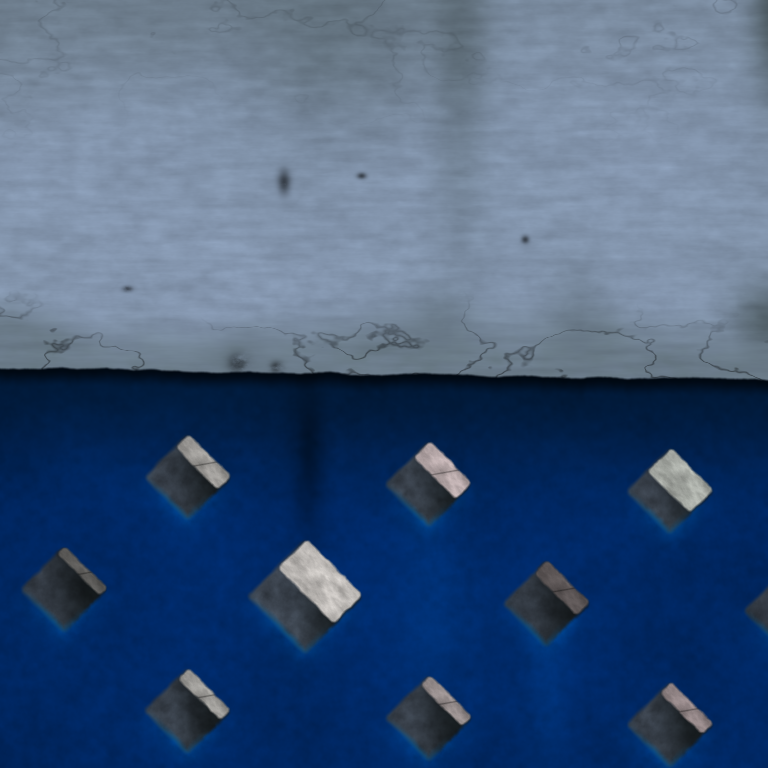
Reproduce this texture procedurally as a WebGL 2 fragment shader.

```glsl
#version 300 es
precision highp float;
// A weathered plaster wall above a blue panel pierced by diamond holes.
// Layered value noise stains the plaster; a staggered lattice loop cuts the
// holes, each with a shaded inside, a cyan lower rim and a pale upper ledge.
uniform vec2 u_resolution;
out vec4 fragColor;

// Ledge depth (relative to hole size) and brightness, four holes per row
const float LEDGE_DEPTH[16] = float[16](
    0.30, 0.37, 0.53, 0.40,  0.17, 0.50, 0.30, 0.20,
    0.24, 0.23, 0.25, 0.30,  0.30, 0.50, 0.30, 0.30);
const float LEDGE_LIGHT[16] = float[16](
    0.85, 0.95, 0.94, 0.80,  0.50, 1.05, 0.48, 0.40,
    0.85, 0.78, 0.75, 0.70,  0.90, 1.00, 0.70, 0.70);

float hash(vec2 p) {
    return fract(sin(dot(p, vec2(127.1, 311.7))) * 43758.5453);
}

float noise(vec2 p) {
    vec2 cell = floor(p), f = fract(p);
    f = f * f * (3.0 - 2.0 * f);
    return mix(mix(hash(cell), hash(cell + vec2(1, 0)), f.x),
               mix(hash(cell + vec2(0, 1)), hash(cell + vec2(1, 1)), f.x), f.y);
}

float fbm(vec2 p) {
    float sum = 0.0, amp = 0.5;
    for (int i = 0; i < 5; i++) {
        sum += amp * noise(p);
        p = mat2(1.6, 1.2, -1.2, 1.6) * p + 3.7;
        amp *= 0.5;
    }
    return sum;
}

// Soft elliptical spot, 1 at the centre
float blob(vec2 p, vec2 centre, vec2 size) {
    vec2 d = (p - centre) / size;
    return exp(-dot(d, d));
}

float boxDist(vec2 p, vec2 halfSize, float corner) {
    vec2 d = abs(p) - halfSize + corner;
    return length(max(d, 0.0)) + min(max(d.x, d.y), 0.0) - corner;
}

float fill(float dist, float soft) {
    return 1.0 - smoothstep(-soft, soft, dist);
}

vec3 plaster(vec2 p, float height) {
    float cloud = fbm(p * 6.0), grain = fbm(p * vec2(45.0, 75.0));
    float scratch = fbm(vec2(p.x * 14.0 + p.y * 5.0, p.y * 120.0));
    vec3 col = mix(vec3(0.50, 0.57, 0.66), vec3(0.53, 0.60, 0.70), cloud);
    // Grey weathering from the top and vertical runs
    float top = smoothstep(0.78, 1.02, p.y + 0.12 * (cloud - 0.5));
    col = mix(col, vec3(0.40, 0.46, 0.51), top * mix(0.75, 0.35, smoothstep(0.6, 0.68, p.x)));
    float stain = 0.5 * blob(p, vec2(0.60, 0.92), vec2(0.035, 0.22))
                + 0.35 * blob(p, vec2(0.42, 0.95), vec2(0.12, 0.15))
                + 0.8 * blob(p, vec2(1.01, 0.98), vec2(0.03, 0.13))
                + 0.9 * blob(p, vec2(1.00, 0.59), vec2(0.045, 0.05))
                + 0.4 * blob(p, vec2(0.57, 0.59), vec2(0.04, 0.04))
                + 0.4 * blob(p, vec2(0.75, 0.59), vec2(0.04, 0.06));
    col = mix(col, vec3(0.25, 0.30, 0.31), clamp(stain * (0.3 + cloud), 0.0, 0.85));
    // Mossy crust and cracks near the lower edge
    float crust = 1.0 - smoothstep(0.015, 0.10, height + 0.09 * (cloud - 0.5));
    col = mix(col, vec3(0.36, 0.42, 0.45), crust * (0.35 + 0.6 * grain));
    float vein = abs(fbm(p * vec2(9.0, 15.0) + 4.0) - 0.48);
    col *= 1.0 - 0.4 * fill(vein - 0.008, 0.012) * (crust + 0.3 * top);
    // Fine grain, scratches and isolated chips
    col *= 0.86 + 0.15 * grain + 0.14 * scratch;
    float pits = blob(p, vec2(0.370, 0.763), vec2(0.008, 0.016))
               + blob(p, vec2(0.471, 0.771), vec2(0.006, 0.004))
               + blob(p, vec2(0.684, 0.688), vec2(0.005, 0.005))
               + blob(p, vec2(0.166, 0.624), vec2(0.007, 0.004))
               + blob(p, vec2(0.310, 0.527), vec2(0.012, 0.012))
               + blob(p, vec2(0.360, 0.522), vec2(0.008, 0.007));
    return col * (1.0 - 0.55 * min(pits, 1.0) * smoothstep(0.2, 0.6, grain + 0.1));
}

vec3 bluePanel(vec2 p, float depth) {
    float cloud = fbm(p * 8.0), grain = fbm(p * 90.0);
    vec3 col = mix(vec3(0.005, 0.10, 0.22), vec3(0.0, 0.155, 0.39), smoothstep(0.0, 0.20, depth));
    float streak = blob(p, vec2(0.57, 0.20), vec2(0.05, 0.16)) + blob(p, vec2(0.71, 0.06), vec2(0.03, 0.12));
    col += vec3(0.0, 0.05, 0.09) * streak * cloud;
    col *= 1.0 - 0.5 * blob(p, vec2(0.402, 0.41), vec2(0.018, 0.10)) * (0.4 + cloud);
    col *= 0.75 + 0.3 * cloud + 0.22 * grain;
    return col * mix(0.3, 1.0, smoothstep(0.0, 0.025, depth));
}

// Draws one hole; local axes run down-right (x) and up-right (y)
vec3 cutHole(vec3 col, vec2 p, vec2 centre, float size, float depth, float light, float soft) {
    vec2 d = p - centre;
    vec2 q = vec2(d.x - d.y, d.x + d.y) * 0.7071;
    float grain = fbm(p * 75.0), wobble = 0.004 * (grain - 0.5);
    float hole = boxDist(q, vec2(size), 0.006) + wobble;
    // Worn cyan paint outside the lower left sides
    float lower = smoothstep(0.012, -0.045, d.y);
    col += vec3(0.0, 0.15, 0.22) * lower * exp(-max(hole, 0.0) * 90.0) * grain;
    vec3 inside = mix(vec3(0.22, 0.25, 0.29), vec3(0.08, 0.10, 0.11), smoothstep(-0.03, 0.04, d.x + 0.2 * d.y));
    inside *= mix(0.75, 1.05, light) * (0.7 + 0.6 * grain);
    float rim = lower * smoothstep(-0.010, 0.0, hole) * smoothstep(0.035, -0.02, d.x);
    inside = mix(inside, vec3(0.01, 0.32, 0.55), 0.75 * rim);
    col = mix(col, inside, fill(hole, soft * 1.7));
    // Ledge fills the upper right side, with an oblique crack
    float halfDepth = size * depth;
    vec2 l = q - vec2(0.0, size * 1.03 - halfDepth);
    float ledge = boxDist(l, vec2(size * 0.96, halfDepth), 0.005) + wobble;
    vec3 tint = mix(vec3(0.70, 0.73, 0.70), vec3(0.78, 0.70, 0.71), hash(floor(centre * 40.0)));
    tint *= light * (0.72 + 0.5 * fbm(q * vec2(65.0, 130.0)));
    tint *= 1.0 - 0.4 * fill(abs(l.x - 0.7 * l.y - 0.004) - 0.0008, 0.0018) * step(depth, 0.45);
    return mix(col, tint, fill(ledge, soft));
}

void main() {
    vec2 uv = gl_FragCoord.xy / u_resolution;
    float soft = max(0.0022, 1.0 / u_resolution.y);
    float edge = 0.521 - 0.016 * uv.x + 0.007 * (fbm(vec2(uv.x * 28.0, 2.0)) - 0.5);
    vec3 col = bluePanel(uv, edge - uv.y);
    for (int row = 0; row < 4; row++) {
        for (int column = 0; column < 4; column++) {
            float odd = float(row & 1), c = float(column);
            vec2 centre = vec2(0.244 - 0.161 * odd + 0.314 * c,
                               0.378 - 0.152 * float(row) + 0.006 * odd - 0.009 * c);
            int id = row * 4 + column;
            float size = id == 5 || id == 13 ? 0.053 : 0.040;
            col = cutHole(col, uv, centre, size, LEDGE_DEPTH[id], LEDGE_LIGHT[id], soft);
        }
    }
    col = mix(col, plaster(uv, uv.y - edge), smoothstep(-soft, soft, uv.y - edge));
    fragColor = vec4(clamp(col, 0.0, 1.0), 1.0);
}
```
